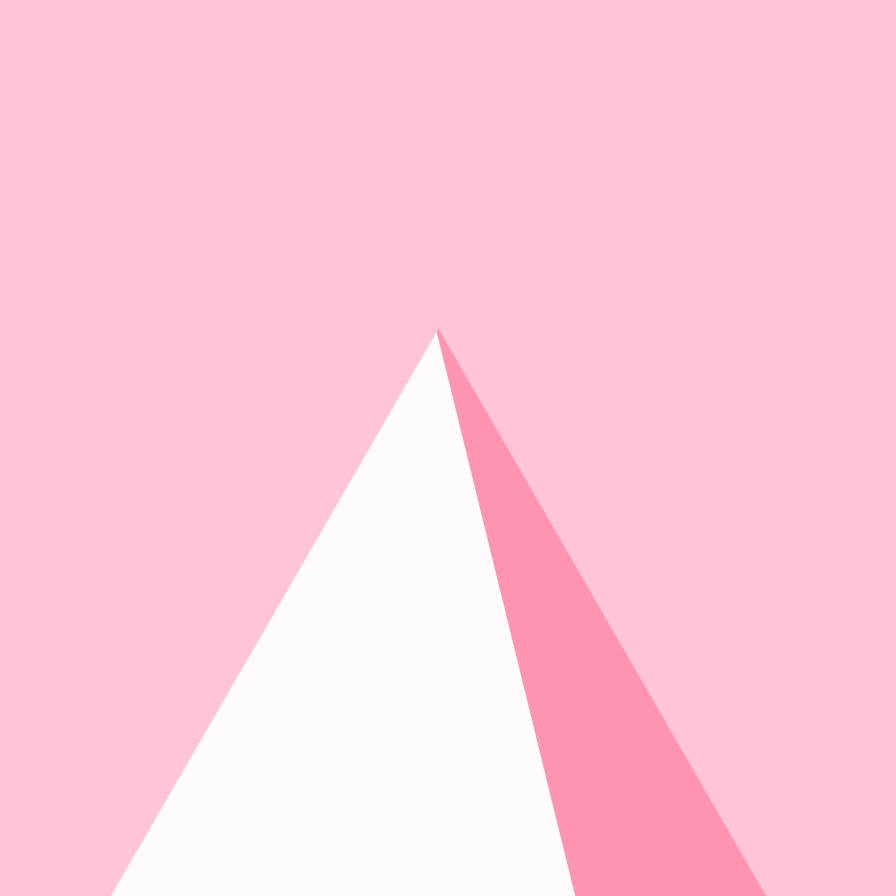
Reproduce this background procedurally as a Shadertoy shader.

```glsl
// A pale pyramid with one shaded side, rising from the lower edge of a flat pink field.
// The silhouette is a mirrored 60-degree wedge; a slanted line splits light from shade.
// Both are signed distances, smoothed over about one pixel.

// Coverage of the region where the signed distance is negative
float coverage(float dist, float pixel) {
    return clamp(0.5 - dist / pixel, 0.0, 1.0);
}

void mainImage(out vec4 fragColor, in vec2 fragCoord) {
    float pixel = 1.0 / iResolution.y;
    vec2 p = (fragCoord - vec2(0.5 * iResolution.x, 0.0)) * pixel + vec2(0.5, 0.0);

    // Wedge with its tip just left of the centre
    vec2 fromApex = p - vec2(0.4893, 0.6332);
    float pyramid = dot(vec2(abs(fromApex.x), fromApex.y), vec2(0.8660, 0.5));

    // Ridge running down and to the right, negative on the lit side
    float ridge = dot(p - vec2(0.6419, 0.0), normalize(vec2(1.0, 0.2455)));

    vec3 background = vec3(1.0, 0.769, 0.839);
    vec3 litFace = vec3(1.0, 0.984, 0.988);
    vec3 shadedFace = vec3(1.0, 0.580, 0.700);

    vec3 face = mix(shadedFace, litFace, coverage(ridge, pixel));
    vec3 color = mix(background, face, coverage(pyramid, pixel));
    fragColor = vec4(color, 1.0);
}
```
